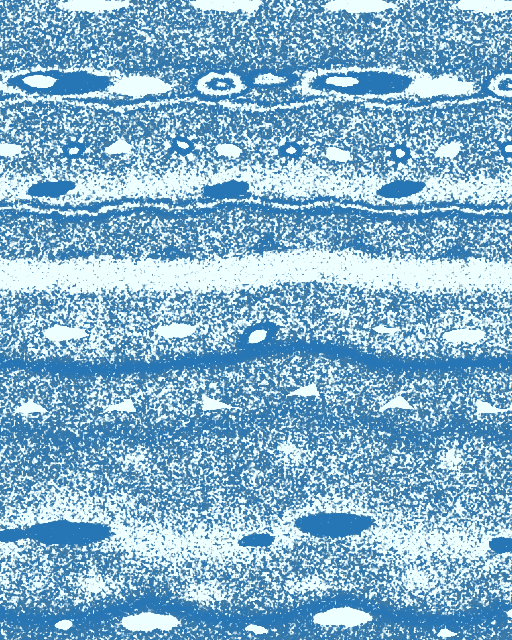
A WebGL 1 fragment shader for this pattern:

```glsl
precision highp float;
// Layered blue-and-white strata: wavy bands and rows of lenses, rings, wedges and tufts.
// Each layer edits a paper density, which is then compared with fine grain noise,
// so bands break up into speckle while densities beyond 0..1 stay solid.
uniform vec2 u_resolution;

float hash(vec2 p) {
  vec3 q = fract(vec3(p.xyx) * 0.1031);
  q += dot(q, q.yzx + 33.33);
  return fract((q.x + q.y) * q.z);
}

float noise(vec2 p) {
  vec2 i = floor(p), f = fract(p);
  f = f * f * (3.0 - 2.0 * f);
  return mix(mix(hash(i), hash(i + vec2(1, 0)), f.x),
             mix(hash(i + vec2(0, 1)), hash(i + vec2(1, 1)), f.x), f.y);
}

float bump(float x, float centre, float width) {
  float t = (x - centre) / width;
  return exp(-t * t);
}

// Local offset and index of the nearest repeat
vec2 cell(float x, float first, float gap) {
  float id = floor((x - first) / gap + 0.5);
  return vec2(x - first - id * gap, id);
}

float solid(float r) { return smoothstep(1.15, 0.85, r); }

float lens(vec2 p, float w, float h) { return length(p / vec2(w, h)); }

float wedge(vec2 p, float w, float h) {
  vec2 q = p / vec2(w, h);
  return max(q.y * 2.0, abs(q.x) * 1.4 - q.y);
}

float upperLayers(vec2 p, float d) {
  // Top tufts
  vec2 c = cell(p.x, 1.15, 1.58);
  d = mix(d, 1.2, solid(lens(vec2(c.x, p.y - 0.06), 0.42, 0.08)));
  d = mix(d, 0.3, 0.7 * bump(p.y, 0.7, 0.2));
  // Flow lines above and below the eyes
  float flow = p.y + 0.05 * sin(p.x * 3.5);
  d = mix(d, 0.0, 0.6 * bump(flow, 0.82, 0.04));
  d = mix(d, 1.0, 0.75 * bump(flow, 1.24, 0.03));
  d = mix(d, -0.1, 0.8 * bump(flow, 1.19, 0.03));
  d = mix(d, 0.0, 0.5 * bump(flow, 1.31, 0.03));
  // Eyes with a pale rim, a bright pupil and a trailing fish
  vec2 e = vec2(cell(p.x, 0.74, 3.62).x, p.y - 0.99);
  float r = lens(e, 0.62, 0.13);
  d = mix(d, 1.0, 0.85 * bump(r, 1.25, 0.22));
  d = mix(d, -0.15, solid(r));
  d = mix(d, 1.4, solid(lens(e + vec2(0.26, 0.01), 0.19, 0.065)));
  vec2 fish = vec2(cell(p.x, 1.7, 3.58).x, p.y - 1.04);
  d = mix(d, 1.3, solid(lens(fish, 0.37, 0.1 - 0.08 * fish.x)));
  // Curls beside the eyes
  vec2 curl = vec2(cell(p.x, 2.65, 3.5).x, p.y - 1.02);
  r = lens(curl, 0.34, 0.16);
  d = mix(d, 0.5 + 0.6 * cos(r * 9.0), solid(r * 0.85));
  curl = vec2(cell(p.x, 3.25, 3.6).x, p.y - 0.95);
  r = lens(curl, 0.3, 0.09);
  d = mix(d, -0.1, bump(r, 0.95, 0.25));
  d = mix(d, 1.0, 0.8 * solid(r * 1.7));
  // Alternating blobs and spoked rings
  c = cell(p.x, 0.1, 1.32);
  vec2 q = vec2(c.x, p.y - 1.81 + 0.04 * sin(c.y * 1.6) + 0.2 * c.x * sin(c.y * 2.0));
  d = mix(d, 1.3, solid(lens(q, 0.15, 0.075)));
  c = cell(p.x, 0.88, 1.31);
  q = vec2(c.x, p.y - 1.8 + 0.05 * sin(c.y * 1.7));
  r = lens(q, 0.1, 0.075);
  d = mix(d, 0.6 + 0.5 * cos(8.0 * atan(q.y, q.x + 0.0001)), bump(r, 1.75, 0.4));
  d = mix(d, -0.3, bump(r, 1.0, 0.35));
  d = mix(d, 1.2, solid(r * 1.8));
  // Pale band holding dark lenses, with a double line under it
  float sway = p.y + 0.05 * sin(p.x * 1.4 - 2.5);
  d = mix(d, 0.84, bump(sway, 2.23, 0.17));
  c = cell(p.x, 0.6, 2.1);
  d = mix(d, -0.3, solid(lens(vec2(c.x, p.y - 2.27 + 0.12 * c.x), 0.28, 0.1)));
  sway += 0.03 * sin(p.x * 5.0);
  d = mix(d, -0.1, 0.8 * (bump(sway, 2.43, 0.035) + bump(sway, 2.55, 0.045)));
  return mix(d, 1.0, 0.7 * bump(sway, 2.485, 0.02));
}

float middleLayers(vec2 p, float d, float swell) {
  // Soft dark wedges over the bright band
  vec2 c = cell(p.x, 0.88, 1.15);
  d = mix(d, 0.0, 0.75 * solid(wedge(vec2(c.x, p.y - 3.05 + 0.15 * swell), 0.28, 0.12)));
  float y = p.y + 0.12 * swell;
  d = mix(d, 1.02, exp(-pow(abs(y - 3.31) / 0.19, 4.0)));
  // Row of varied white lenses, the third with a dark halo
  c = cell(p.x, 0.78, 1.23);
  vec2 q = vec2(c.x - 0.16 * sin(c.y * 2.6), p.y - 4.0 + 0.04 * sin(c.y * 2.6));
  float third = bump(c.y, 2.0, 0.3), thin = bump(c.y, 3.0, 0.3);
  q.y += 0.3 * q.x * third - 0.08 * q.x * thin;
  d = mix(d, 0.62, 0.6 * bump(lens(q, 0.42, 0.2), 1.0, 0.5));
  d = mix(d, -0.1, third * solid(lens(q, 0.24, 0.16)));
  d = mix(d, 1.4, solid(lens(q, 0.24 - 0.12 * third - 0.07 * thin, 0.075 - 0.045 * thin)));
  // Dark ridge, wedges that follow it and a faint second ridge
  y = p.y + 0.24 * swell + 0.05 * sin(p.x * 1.9 + 2.5);
  d = mix(d, -0.15, 0.9 * bump(y, 4.39, 0.09));
  c = cell(p.x, 0.37, 1.1);
  q = vec2(c.x, p.y - 4.89 + 0.2 * bump(c.y, 3.0, 0.7));
  q.x += q.y * 1.5 * sin(c.y * 2.3);
  d = mix(d, 1.35, solid(wedge(q, 0.2, 0.1)));
  d = mix(d, 0.05, 0.65 * bump(y + 0.06 * sin(p.x * 6.0), 5.2, 0.12));
  // Sparse tufts
  c = cell(p.x, 1.6, 1.9);
  return mix(d, 1.0, 0.8 * bump(lens(vec2(c.x, p.y - 5.5 + 0.08 * sin(c.y * 1.6)), 0.18, 0.12), 0.0, 0.9));
}

float lowerLayers(vec2 p, float d) {
  // Pale arches over large dark lenses, small lenses between
  vec2 c = cell(p.x, 0.8, 3.2);
  vec2 q = vec2(c.x, p.y - 6.4 + 0.1 * c.y);
  d = mix(d, 0.8, bump(p.y + 0.36 * bump(c.x, 0.0, 0.65), 6.54, 0.24));
  d = mix(d, -0.2, solid(lens(q + vec2(0.0, 0.12 * c.x * c.x), 0.53 - 0.06 * c.y, 0.14)));
  c = cell(p.x, 3.08, 2.97);
  d = mix(d, -0.2, solid(lens(vec2(c.x, p.y - 6.49 - 0.06 * c.y), 0.2, 0.085)));
  // Speckled tufts
  c = cell(p.x, 1.12, 1.3);
  q = vec2(c.x, p.y - 7.04 - 0.08 * sin(c.y * 1.7));
  d = mix(d, 0.95, 0.85 * bump(lens(q, 0.26, 0.12), 0.0, 1.0));
  // Scalloped dark ridge with large and small white lenses below
  c = cell(p.x, 1.8, 2.32);
  float ridge = p.y + 0.22 * bump(c.x, 0.0, 0.55);
  d = mix(d, -0.1, 0.9 * bump(ridge, 7.46, 0.12));
  d = mix(d, 0.15, 0.6 * smoothstep(7.4, 7.6, ridge));
  q = vec2(c.x, p.y - 7.46 + 0.05 * c.y - 0.1 * c.x * c.x);
  d = mix(d, 1.4, solid(lens(q, 0.35, 0.1)));
  c = cell(p.x, 0.77, 2.3);
  return mix(d, 1.3, solid(lens(vec2(c.x, p.y - 7.49 - 0.06 * c.y), 0.12, 0.045)));
}

void main() {
  // Sheet measured from the upper left, 6.14 wide and 7.68 high
  vec2 uv = gl_FragCoord.xy / u_resolution;
  vec2 p = vec2(uv.x, 1.0 - uv.y) * vec2(6.14, 7.68);
  vec2 w = p + 0.05 * (vec2(noise(p * 9.0), noise(p * 9.0 + 40.0)) - 0.5);
  float d = 0.4 + 0.16 * (noise(p * 4.0 + 7.0) - 0.5);
  d = upperLayers(w, d);
  d = middleLayers(w, d, bump(w.x, 3.75, 0.8));
  d = lowerLayers(w, d);
  // Fine grain decides between ink and paper
  float fine = noise(p * 41.0 + 3.0);
  float grain = 0.5 + 1.6 * (mix(fine, noise(mat2(0.8, 0.6, -0.6, 0.8) * p * 54.0 + 90.0), 0.45) - 0.5);
  float paper = smoothstep(-0.24, 0.24, d - grain);
  vec3 ink = mix(vec3(0.15, 0.46, 0.71), vec3(0.30, 0.49, 0.61), noise(p * 47.0 + 60.0) * smoothstep(-0.1, 0.4, d));
  gl_FragColor = vec4(mix(ink, vec3(0.93, 1.0, 1.0), paper), 1.0);
}
```
